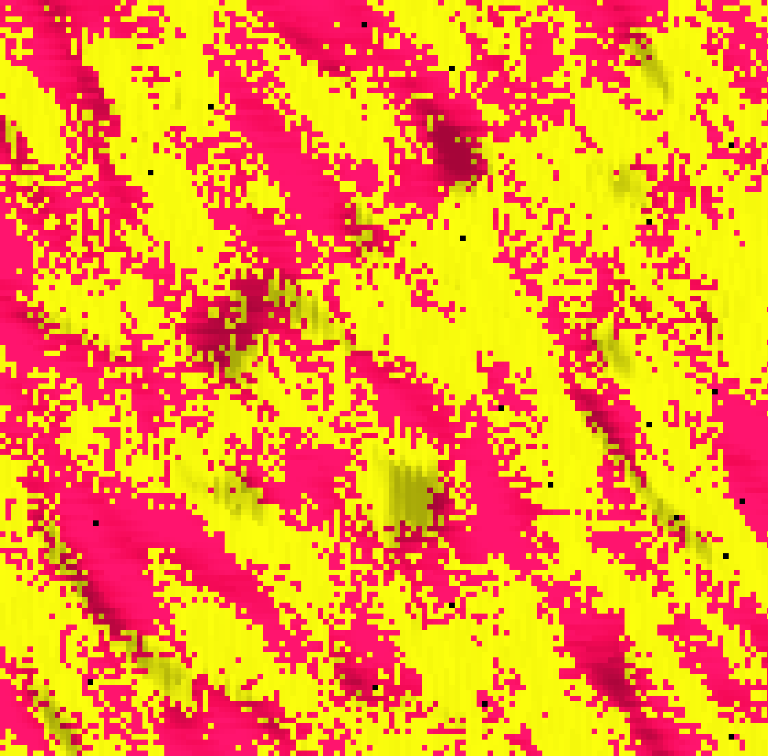
This texture is drawn by a Shadertoy shader. Its source:

```glsl
// Blocky mosaic of hot pink and acid yellow cells, sorted into slanted streaks with dithered borders.

const float ROWS = 138.0;                     // cells over the canvas height
const vec2 STREAK_DIR = vec2(0.61, -0.79);    // streaks fall to the right
const vec3 YELLOW = vec3(0.99, 1.0, 0.05);
const vec3 PINK_LIGHT = vec3(1.0, 0.08, 0.43);
const vec3 PINK_DEEP = vec3(0.96, 0.03, 0.33);

float hash(vec2 p, float seed) {
    vec3 q = fract(vec3(p.xyx + seed * 17.3) * vec3(0.1031, 0.1030, 0.0973));
    q += dot(q, q.yzx + 33.33);
    return fract((q.x + q.y) * q.z);
}

float cornerSlope(vec2 corner, vec2 offset, float seed) {
    float angle = 6.2832 * hash(corner, seed);
    return dot(vec2(cos(angle), sin(angle)), offset);
}

float gradientNoise(vec2 p, float seed) {
    vec2 i = floor(p), f = fract(p);
    vec2 u = f * f * f * (f * (f * 6.0 - 15.0) + 10.0);
    vec2 e = vec2(1.0, 0.0);
    float low = mix(cornerSlope(i, f, seed), cornerSlope(i + e, f - e, seed), u.x);
    float high = mix(cornerSlope(i + e.yx, f - e.yx, seed), cornerSlope(i + 1.0, f - 1.0, seed), u.x);
    return mix(low, high, u.y);
}

// Random value shared by a short run of cells along the second axis
float runNoise(vec2 cell, float runLength, float seed) {
    float shift = floor(9.0 * hash(vec2(cell.x, 3.0), seed));
    return hash(vec2(cell.x, floor((cell.y + shift) / runLength)), seed + 1.0);
}

// Mixture of single cells, upright runs and level runs
float ditherNoise(vec2 cell, vec2 p) {
    float single = hash(cell, 2.0);
    float upright = runNoise(cell, 4.0, 3.0);
    float level = runNoise(cell.yx, 4.0, 6.0);
    float run = gradientNoise(p * 14.0, 8.0) > 0.0 ? upright : level;
    return hash(cell, 9.0) < 0.42 ? single : run;
}

// Coordinates along and across the streaks, gently bent
vec2 streakSpace(vec2 p) {
    p += 0.025 * vec2(gradientNoise(p * 4.0, 10.0), gradientNoise(p * 4.0, 11.0));
    return vec2(dot(p, STREAK_DIR), dot(p, vec2(-STREAK_DIR.y, STREAK_DIR.x)));
}

float streakField(vec2 s) {
    return gradientNoise(s * vec2(4.5, 12.0), 12.0)
         + 0.5 * gradientNoise(s * vec2(10.0, 25.0), 13.0);
}

vec3 cellColor(vec2 cell) {
    vec2 p = (cell + 0.5) / ROWS;
    vec2 s = streakSpace(p);
    float tone = streakField(s) + 0.56 * (ditherNoise(cell, p) - 0.5);
    bool isYellow = tone > -0.03;

    // Yellow is grained in columns, pink in rows
    float grain = isYellow ? runNoise(cell, 5.0, 14.0) : runNoise(cell.yx, 6.0, 16.0);
    float relief = gradientNoise(s * vec2(6.0, 15.0), 18.0);
    float shadow = smoothstep(0.2, 0.6, relief + 0.16 * (grain - 0.5));

    float depth = smoothstep(-0.2, 0.4, relief + 0.3 * (grain - 0.5));
    vec3 color = isYellow ? YELLOW * (1.0 - 0.03 * grain) : mix(PINK_LIGHT, PINK_DEEP, depth);
    color *= 1.0 - 0.32 * shadow;

    // Rare black specks
    return color * step(0.0005, hash(cell, 19.0));
}

void mainImage(out vec4 fragColor, in vec2 fragCoord) {
    vec2 grid = fragCoord / iResolution.y * ROWS - 0.5;
    vec2 cell = floor(grid);

    // Crisp cells with a narrow blend on their edges
    float edge = 0.5 * ROWS / iResolution.y;
    vec2 blend = clamp((fract(grid) - 0.5) / edge + 0.5, 0.0, 1.0);
    vec3 bottom = mix(cellColor(cell), cellColor(cell + vec2(1.0, 0.0)), blend.x);
    vec3 top = mix(cellColor(cell + vec2(0.0, 1.0)), cellColor(cell + 1.0), blend.x);
    fragColor = vec4(mix(bottom, top, blend.y), 1.0);
}
```
